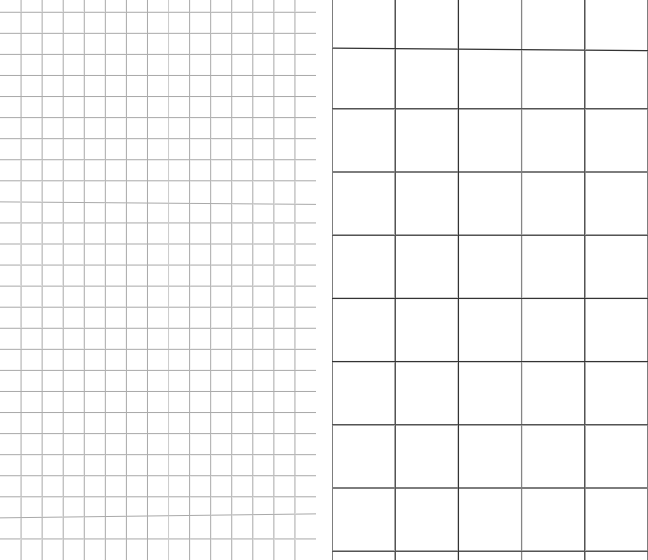
Left: the whole. Right: its middle third, enlarged.
This pattern is drawn by a WebGL 2 fragment shader. Its source:

```glsl
#version 300 es
precision highp float;

uniform vec2 u_resolution;
out vec4 fragColor;

const float COLUMNS = 15.0;
const float LINE_WIDTH = 0.0202;   // in cells
const vec3 PAPER = vec3(1.0);
const vec3 INK = vec3(0.2);

// Filtered coverage of a line; hairlines thinner than a pixel fade instead of vanishing
float lineCoverage(float dist, float width, float pixel) {
    float core = max(0.0, 0.5 * (width - pixel));
    float ramp = clamp(1.0 - (abs(dist) - core) / pixel, 0.0, 1.0);
    return ramp * min(1.0, width / pixel);
}

// 1 when a line index equals the chosen one
float isLine(float index, float chosen) {
    return 1.0 - step(0.5, abs(index - chosen));
}

// Rise of a horizontal line across the sheet, in cells
float rowTilt(float row) {
    return 0.19 * isLine(row, 2.0) - 0.12 * isLine(row, 17.0);
}

// One column is printed paler than the rest
float columnStrength(float column) {
    return mix(1.0, 0.6, isLine(column, 8.0));
}

// Lines are ruled only inside the sheet, not on its borders
float insideSheet(float index, float count) {
    return step(0.5, index) * step(index, count - 0.5);
}

float verticalLines(vec2 cell, float pixel) {
    float column = round(cell.x);
    float coverage = lineCoverage(cell.x - column, LINE_WIDTH, pixel);
    return coverage * columnStrength(column) * insideSheet(column, COLUMNS);
}

float horizontalLines(vec2 cell, float rows, float pixel) {
    float row = round(cell.y);
    float height = row + rowTilt(row) * cell.x / COLUMNS;
    float coverage = lineCoverage(cell.y - height, LINE_WIDTH, pixel);
    return coverage * insideSheet(row, rows);
}

void main() {
    // Square cells, counted from the lower left
    float pixel = COLUMNS / u_resolution.x;
    vec2 cell = gl_FragCoord.xy * pixel;
    float rows = u_resolution.y * pixel;

    float ink = max(verticalLines(cell, pixel), horizontalLines(cell, rows, pixel));
    fragColor = vec4(mix(PAPER, INK, ink), 1.0);
}
```
